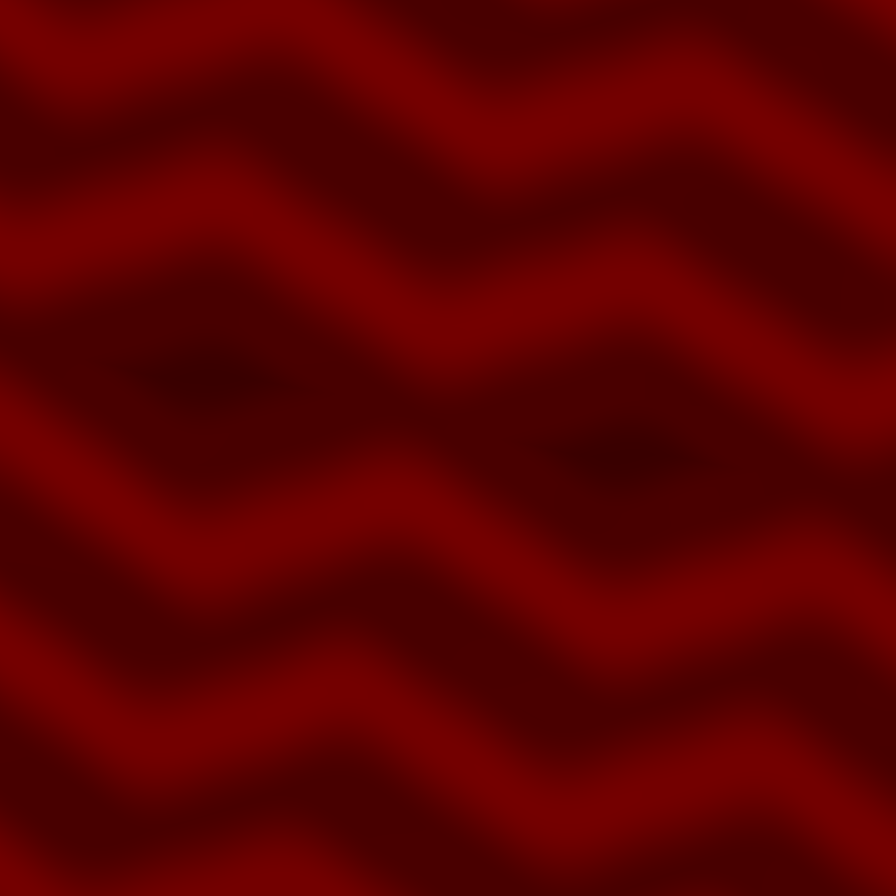
A three.js fragment shader for this background:

```glsl
// Soft glowing red bands that zigzag across a dark ground and sink to the right.
// Each row is a rounded wave; rows below a seam swap crest and trough, opening
// hollows there. Shade follows the vertical distance to the nearest row.
varying vec2 vUv;

const float TAU = 6.2831853;

// Layout, in canvas widths
const int   ROWS        = 8;
const int   SEAM_ROW    = 2;      // first row below the seam
const float ROW_SPACING = 0.224;
const float SEAM_GAP    = 0.073;  // extra room at the seam
const float SEAM_SHIFT  = 0.259;  // sideways jump of the crests at the seam
const float SLOPE       = 0.19;   // descent from left to right
const float PERIOD      = 0.465;
const float AMPLITUDE   = 0.050;
const float FIRST_CREST = 0.3125;
const float ROW_DRIFT   = 0.061;  // crests move left from row to row

// Irregularity
const float WARP_SCALE  = 4.0;
const float WARP        = 0.014;
const float MOTTLE      = 0.010;

// Band profile and red levels
const float CORE        = 0.004;
const float FADE        = 0.101;
const float HOLLOW_IN   = 0.130;
const float HOLLOW_OUT  = 0.190;
const float RED_GROUND  = 0.285;
const float RED_BAND    = 0.452;
const float RED_HOLLOW  = 0.225;

float hash(vec2 p) {
  vec3 q = fract(vec3(p.xyx) * 0.1031);
  q += dot(q, q.yzx + 33.33);
  return fract((q.x + q.y) * q.z);
}

// Smooth value noise in 0..1
float noise(vec2 p) {
  vec2 cell = floor(p);
  vec2 f = fract(p);
  f = f * f * (3.0 - 2.0 * f);
  float low  = mix(hash(cell), hash(cell + vec2(1.0, 0.0)), f.x);
  float high = mix(hash(cell + vec2(0.0, 1.0)), hash(cell + vec2(1.0)), f.x);
  return mix(low, high, f.y);
}

// Triangle wave with rounded corners, crest at phase 0
float zigzag(float phase) {
  float a = TAU * phase;
  return 0.92 * cos(a) + 0.08 * cos(3.0 * a);
}

// Depth below the top edge of one row at x
float rowDepth(float row, float belowSeam, float x) {
  float crest = FIRST_CREST - row * ROW_DRIFT + belowSeam * SEAM_SHIFT;
  float base = row * ROW_SPACING + belowSeam * SEAM_GAP;
  return base + SLOPE * x - AMPLITUDE * zigzag((x - crest) / PERIOD);
}

void main() {
  vec2 p = vec2(vUv.x, 1.0 - vUv.y);

  // Gentle warp so that no two waves are alike
  vec2 w = p * WARP_SCALE;
  p += WARP * (vec2(noise(w + 17.0), noise(w + 53.0)) - 0.5);

  // Distance to the nearest row
  float nearest = 1.0;
  for (int i = 0; i < ROWS; i++) {
    int row = i - 2;
    float belowSeam = row >= SEAM_ROW ? 1.0 : 0.0;
    nearest = min(nearest, abs(p.y - rowDepth(float(row), belowSeam, p.x)));
  }

  // Band glow over the ground, darker inside the hollows
  float glow = 1.0 - smoothstep(CORE, FADE, nearest);
  float hollow = smoothstep(HOLLOW_IN, HOLLOW_OUT, nearest);
  float red = mix(RED_GROUND, RED_BAND, glow);
  red = mix(red, RED_HOLLOW, hollow);
  red += MOTTLE * (noise(p * 9.0 + 5.0) - 0.5);

  gl_FragColor = vec4(red, 0.0, 0.0, 1.0);
}
```
